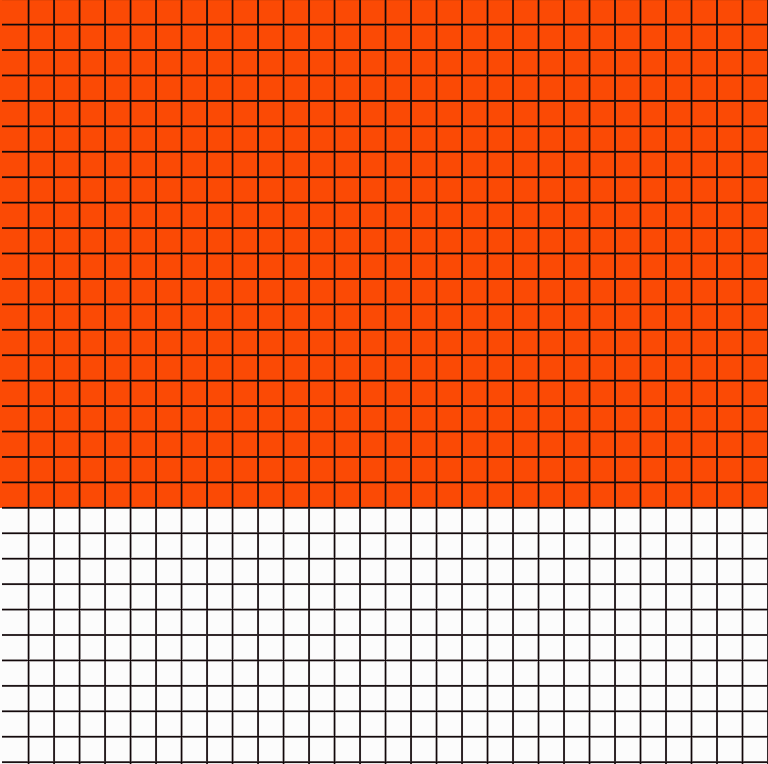
Give the GLSL for this pattern, as a Shadertoy shader.

```glsl
// Two-tone square grid: orange upper field over a white lower band, ruled with thin dark lines.

const vec3 ORANGE = vec3(0.985, 0.29, 0.02);
const vec3 WHITE = vec3(0.99);
const vec3 INK = vec3(0.07, 0.03, 0.04);

// Distance to the nearest line of a repeating family
float lineDistance(float x, float origin, float pitch) {
    return abs(fract((x - origin) / pitch + 0.5) - 0.5) * pitch;
}

// Antialiased coverage of a line of the given width
float lineMask(float dist, float width, float pixel) {
    return 1.0 - smoothstep(-0.7 * pixel, 0.7 * pixel, dist - 0.5 * width);
}

// Antialiased step
float edgeMask(float x, float edge, float pixel) {
    return smoothstep(edge - 0.5 * pixel, edge + 0.5 * pixel, x);
}

void mainImage(out vec4 fragColor, in vec2 fragCoord) {
    // Canvas units: both axes run from 0 to 1
    vec2 uv = fragCoord / iResolution.xy;
    vec2 pixel = 1.0 / iResolution.xy;

    // Grid layout
    vec2 pitch = vec2(0.0332, 0.03329);
    vec2 origin = vec2(0.0040, 0.0024);
    vec2 lineWidth = vec2(0.0023);
    float margin = 0.0026;
    float horizon = origin.y + 10.0 * pitch.y;

    // Fields
    vec3 color = mix(WHITE, ORANGE, edgeMask(uv.y, horizon, pixel.y));

    // Vertical rules start one cell in; horizontal rules start at the margin
    float vertical = lineMask(lineDistance(uv.x, origin.x, pitch.x), lineWidth.x, pixel.x);
    vertical *= step(origin.x + 0.5 * pitch.x, uv.x);
    float horizontal = lineMask(lineDistance(uv.y, origin.y, pitch.y), lineWidth.y, pixel.y);
    horizontal *= edgeMask(uv.x, margin, pixel.x);

    color = mix(color, INK, max(vertical, horizontal));
    fragColor = vec4(color, 1.0);
}
```
